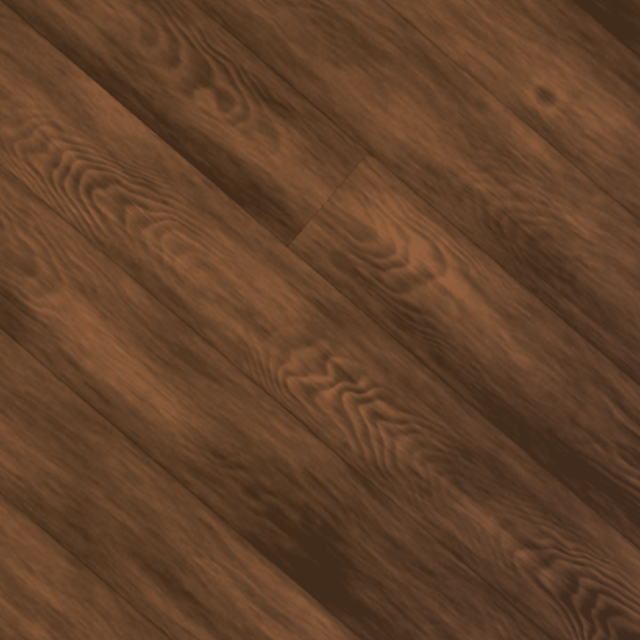
A three.js fragment shader for this texture:

```glsl
// Dark walnut floor: diagonal planks with one staggered butt joint in view.
// Each plank layers stretched value noise (tone, streaks, pores) with arched
// growth rings, and the sum picks a colour between shadow and highlight brown.
varying vec2 vUv;

const float PLANK_WIDTH = 0.1945;
const float PLANK_LENGTH = 2.5;

float hash(vec2 p) {
  vec3 q = fract(p.xyx * 0.1031);
  q += dot(q, q.yzx + 33.33);
  return fract((q.x + q.y) * q.z);
}

float noise(vec2 p) {
  vec2 cell = floor(p);
  vec2 f = fract(p);
  f = f * f * (3.0 - 2.0 * f);
  return mix(mix(hash(cell), hash(cell + vec2(1.0, 0.0)), f.x),
             mix(hash(cell + vec2(0.0, 1.0)), hash(cell + vec2(1.0, 1.0)), f.x), f.y);
}

// Noise centred on zero
float grain(vec2 p) {
  return noise(p) - 0.5;
}

// Nested arches: rings cut lengthwise, pointing either way on alternate rows
float growthRings(vec2 pos, float across, float row, vec2 seed) {
  float odd = mod(row, 2.0);
  float c = across + 0.12 - 0.16 * odd;
  float wobble = 2.6 * grain(pos * vec2(9.0, 17.0) + seed)
               + 1.0 * grain(pos * vec2(24.0, 45.0) + seed);
  float phase = fract(pos.x * mix(27.0, 13.0, odd) + (odd * 2.0 - 1.0) * 32.0 * c * c + wobble);
  float line = smoothstep(0.0, 0.65, phase) * (1.0 - smoothstep(0.72, 1.0, phase));
  float away = (fract((pos.x - 0.16) / 0.5 + 0.5) - 0.5) * 0.5;
  float window = exp(-away * away * 40.0) * (1.0 - smoothstep(0.2, 0.5, abs(c)));
  window *= smoothstep(0.15, 0.6, noise(pos * vec2(5.0, 14.0) + seed + 7.0));
  return (0.42 - line) * window * exp(-0.8 * abs(row - 2.4));
}

vec3 wood(vec2 uv) {
  // Plank frame: x runs down to the right, y across the boards
  vec2 pos = vec2(dot(uv, vec2(0.758, -0.652)), dot(uv, vec2(0.652, 0.758)));
  float rowPos = (pos.y - 0.175) / PLANK_WIDTH;
  float row = floor(rowPos);
  float across = fract(rowPos) - 0.5;
  float lengthPos = (pos.x + 0.06 + row - 3.0) / PLANK_LENGTH;
  float piece = floor(lengthPos);
  float id = hash(vec2(row, piece) + 11.0);
  vec2 seed = vec2(id * 61.0, id * 37.0 + 5.0);

  // Fibres drift gently sideways
  vec2 fibre = pos;
  fibre.y += 0.022 * grain(pos * vec2(4.0, 9.0) + seed)
           + 0.006 * grain(pos * vec2(14.0, 25.0) + seed);

  // Board tone, with the upper edge usually brighter than the lower
  float tone = 0.28 * (mod(row + piece, 2.0) - 0.5) + 0.25 * (id - 0.5);
  tone += across * mix(0.1, 0.9, hash(vec2(piece, row) + 23.0));

  // Broad blotches, long streaks, then pores
  tone += 1.3 * grain(fibre * vec2(2.6, 11.0) + seed);
  tone += 0.8 * grain(fibre * vec2(6.0, 27.0) + seed);
  tone += 0.75 * grain(fibre * vec2(7.0, 75.0) + seed);
  tone += 0.6 * grain(fibre * vec2(22.0, 170.0) + seed);
  tone += 0.45 * grain(fibre * vec2(60.0, 260.0) + seed);
  tone += 0.25 * grain(uv * 230.0);
  float pores = noise(fibre * vec2(28.0, 200.0) + seed + 3.0);
  tone -= 0.5 * smoothstep(0.72, 0.95, pores) * noise(pos * vec2(4.0, 12.0) + seed);

  // Ring figure, dark smudges and a small knot
  tone += 1.7 * growthRings(pos, across, row, seed);
  tone -= 0.5 * smoothstep(0.7, 0.95, noise(uv * 8.0 + 4.0));
  float knot = length((pos - vec2(0.092, 1.2)) * vec2(0.8, 1.0));
  tone -= 0.9 * (1.0 - smoothstep(0.002, 0.018, knot));
  tone += 0.3 * smoothstep(0.012, 0.02, knot) * (1.0 - smoothstep(0.02, 0.034, knot));

  // Soft dark seams along the boards, fainter at the butt joint
  float sideGap = (0.5 - abs(across)) * PLANK_WIDTH;
  float endGap = (0.5 - abs(fract(lengthPos) - 0.5)) * PLANK_LENGTH;
  tone -= 0.5 * (1.0 - smoothstep(0.0, 0.0035, sideGap));
  tone -= 0.15 * (1.0 - smoothstep(0.0, 0.018, sideGap));
  tone -= 0.3 * (1.0 - smoothstep(0.0, 0.003, endGap));

  // Light falls off, cooler, towards the lower right
  float shade = smoothstep(0.1, 0.95, uv.x - 0.55 * uv.y);
  tone += 0.12 - 0.65 * shade;

  vec3 shadow = vec3(0.27, 0.178, 0.103);
  vec3 body = vec3(0.40, 0.268, 0.17);
  vec3 highlight = vec3(0.53, 0.348, 0.22);
  vec3 color = mix(body, highlight, clamp(tone, 0.0, 1.3));
  color = mix(color, shadow, clamp(-tone / 1.2, 0.0, 1.1));
  return color + vec3(-0.004, 0.0, 0.016) * shade;
}

void main() {
  // Four samples smooth the seams and fine fibres
  vec3 color = vec3(0.0);
  for (int i = 0; i < 4; i++) {
    vec2 corner = vec2(mod(float(i), 2.0), floor(float(i) / 2.0)) - 0.5;
    color += wood(vUv + corner * 0.0012);
  }
  gl_FragColor = vec4(color / 4.0, 1.0);
}
```
